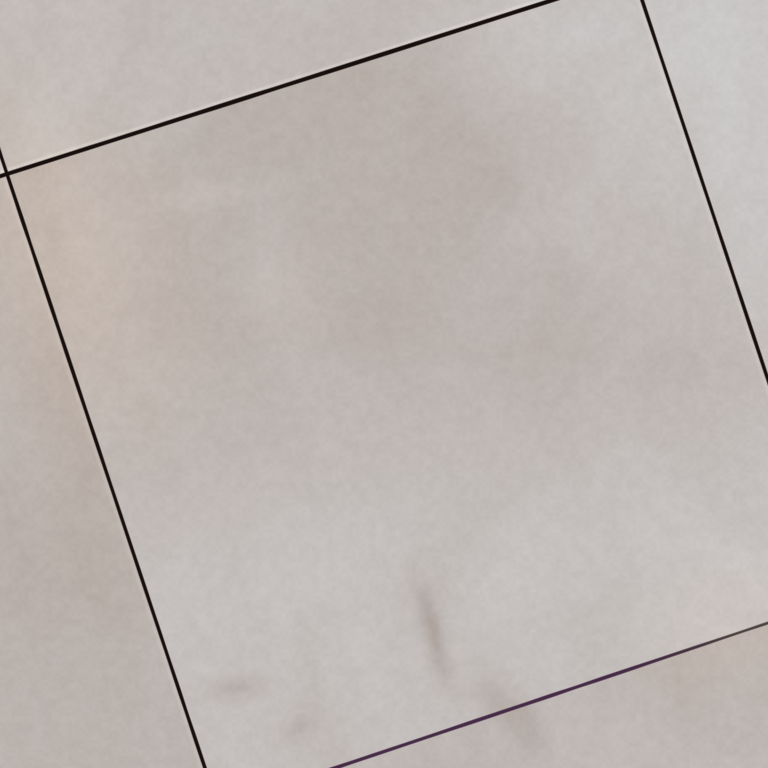
Give the GLSL for this texture, as a three.js fragment shader.

```glsl
varying vec2 vUv;

#define TILE_SIZE vec2(0.855, 0.870)
#define SEAM_HALF_WIDTH 0.0023
#define EDGE_SOFT 0.0013
#define CLOUD_SCALE 3.2
#define CLOUD_AMOUNT 0.85
#define GRAIN_AMOUNT 0.018
#define WARM_STONE vec3(0.715, 0.676, 0.652)
#define COOL_STONE vec3(0.778, 0.762, 0.756)
#define SEAM_DARK vec3(0.09, 0.06, 0.05)
#define SEAM_VIOLET vec3(0.27, 0.17, 0.27)
#define STAIN vec3(0.64, 0.59, 0.56)

float hash(vec2 p) {
  vec3 q = fract(vec3(p.xyx) * 0.1031);
  q += dot(q, q.yzx + 33.33);
  return fract((q.x + q.y) * q.z);
}

float noise(vec2 p) {
  vec2 i = floor(p);
  vec2 f = fract(p);
  f = f * f * (3.0 - 2.0 * f);
  return mix(mix(hash(i), hash(i + vec2(1.0, 0.0)), f.x),
             mix(hash(i + vec2(0.0, 1.0)), hash(i + 1.0), f.x), f.y);
}

float fbm(vec2 p) {
  float sum = 0.0;
  float amp = 0.5;
  for (int i = 0; i < 5; i++) {
    sum += amp * noise(p);
    p = mat2(0.8, 0.6, -0.6, 0.8) * p * 2.03 + 17.0;
    amp *= 0.5;
  }
  return sum;
}

// Tilted tile coordinates with slight perspective; seams lie on integers
vec2 tileCoords(vec2 p) {
  float u = (p.x - 0.2669 + 0.3333 * p.y) / (0.9007 + 0.0017 * p.y);
  float v = (p.y - 0.335 * p.x + 0.1461) / (0.9166 - 0.0163 * p.x);
  return vec2(u, v);
}

// Soft elliptical spot, turned by angle
float spot(vec2 p, vec2 center, vec2 radius, float angle) {
  vec2 d = p - center;
  float c = cos(angle);
  float s = sin(angle);
  d = vec2(c * d.x + s * d.y, c * d.y - s * d.x) / radius;
  return exp(-dot(d, d));
}

vec3 stone(vec2 p, vec2 id) {
  vec2 q = p * CLOUD_SCALE + id * 23.0 + 40.0;
  vec2 warp = vec2(fbm(q + 5.2), fbm(q + 31.7));
  float cloud = fbm(q + 1.6 * warp) - 0.48;
  float wisp = fbm(q * vec2(3.2, 1.7) + 3.0 * warp) - 0.48;

  // Cool lower half and upper right corner, with a warm band between
  float lower = smoothstep(0.46, 0.16, p.y - 0.2 * p.x + 0.25 * cloud);
  float corner = smoothstep(1.35, 1.8, p.x + p.y + 0.3 * cloud);
  float cool = 0.24 + 0.58 * max(lower, corner);

  // Tone shift from tile to tile
  float leftTile = step(id.x, -0.5) * step(id.y, 0.5);
  cool = mix(cool, 0.22 + 0.25 * p.y, leftTile);
  cool += 0.38 * step(0.5, id.x) + 0.48 * step(0.5, id.y);
  cool -= 0.30 * step(id.y, -0.5);
  cool += CLOUD_AMOUNT * cloud + 0.4 * wisp;
  vec3 color = mix(WARM_STONE, COOL_STONE, clamp(cool, -0.15, 1.3));

  // Peach tint, pale patch and brown stains
  float peach = spot(p, vec2(0.08, 0.68), vec2(0.13, 0.25), 0.3);
  peach += 0.6 * spot(p, vec2(0.96, 0.2), vec2(0.12, 0.08), 0.3);
  color += peach * vec3(0.030, 0.010, -0.008);
  vec2 rough = p + 0.06 * (warp - 0.48);
  color += 0.030 * spot(rough, vec2(0.37, 0.62), vec2(0.045, 0.07), 0.2);
  color += 0.025 * spot(rough, vec2(0.26, 0.74), vec2(0.08, 0.015), 0.2);
  float stain = spot(rough, vec2(0.58, 0.17), vec2(0.014, 0.065), 0.25);
  stain += 0.7 * spot(rough, vec2(0.67, 0.06), vec2(0.025, 0.06), 0.6);
  stain += 0.7 * spot(rough, vec2(0.30, 0.105), vec2(0.035, 0.015), 0.1);
  stain += 0.5 * spot(rough, vec2(0.39, 0.05), vec2(0.025, 0.015), 0.5);
  return mix(color, STAIN, 0.6 * clamp(stain, 0.0, 1.0));
}

void main() {
  vec2 grid = tileCoords(vUv);
  vec3 color = stone(vUv, floor(grid));

  // Fine mottled grain
  color += GRAIN_AMOUNT * (noise(vUv * 230.0) + noise(vUv * 95.0) - 1.0);

  // Signed distance to the nearest seam on each axis
  vec2 line = floor(grid + 0.5);
  vec2 offset = (grid - line) * TILE_SIZE;
  vec2 dist = abs(offset);

  // Pale lip along the upper side of the top seam
  float lip = smoothstep(0.004, 0.0, abs(offset.y - 0.005)) * step(0.5, line.y);
  lip += 0.5 * smoothstep(0.004, 0.0, abs(offset.x + 0.005));
  color += 0.06 * lip;

  // Seams, with worn width and a violet lower one fading to the right
  float wear = 0.0005 * (noise(vUv * 28.0) - 0.5);
  float lowRow = step(line.y, 0.5);
  float fade = lowRow * smoothstep(0.82, 1.0, vUv.x);
  float rowWidth = SEAM_HALF_WIDTH + wear + 0.0003 * (1.0 - lowRow) - 0.0006 * fade;
  float colWidth = SEAM_HALF_WIDTH + wear - 0.0001;
  float rowSeam = 1.0 - smoothstep(rowWidth - EDGE_SOFT, rowWidth + EDGE_SOFT, dist.y);
  float colSeam = 1.0 - smoothstep(colWidth - EDGE_SOFT, colWidth + EDGE_SOFT, dist.x);
  vec3 rowColor = mix(SEAM_DARK, SEAM_VIOLET, lowRow * (1.0 - fade));
  color = mix(color, rowColor, rowSeam * (1.0 - 0.3 * fade));
  color = mix(color, SEAM_DARK, colSeam);

  gl_FragColor = vec4(color, 1.0);
}
```
